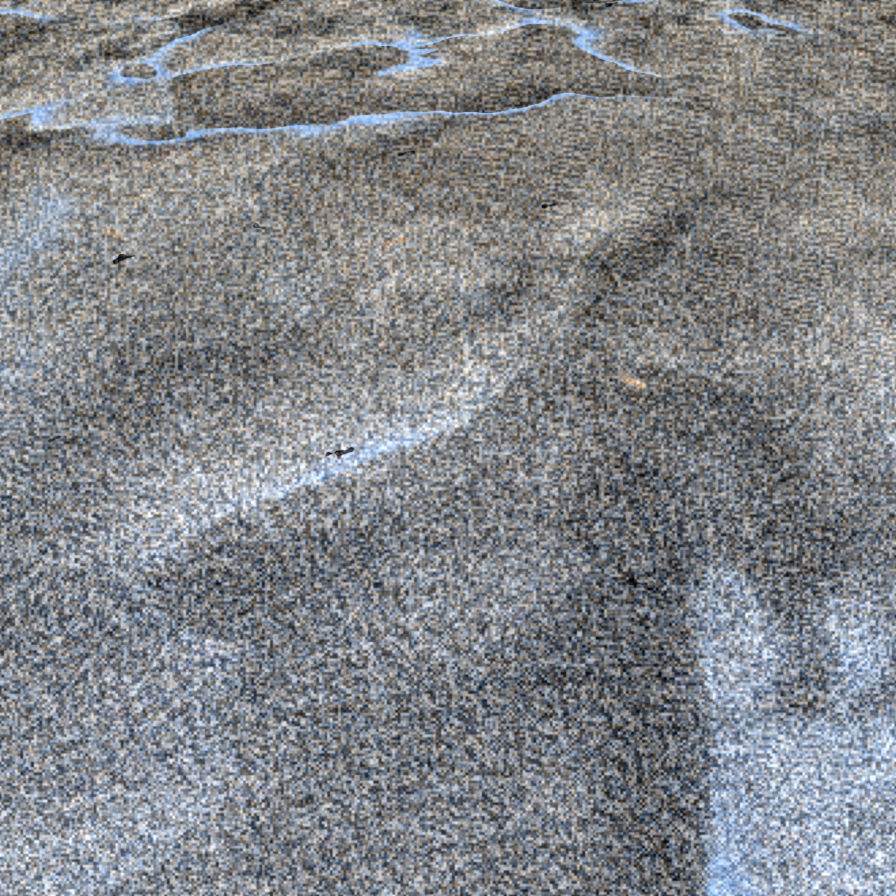
Give the GLSL for this texture, as a WebGL 2 fragment shader.

```glsl
#version 300 es
precision highp float;

// Wind-blown sand receding from the viewer, with sunlit crests and fine grain.
// Contours of warped noise on a perspective plane give sharp-edged ridges;
// screen-space noise adds the grains, and a loop scatters chips and twigs.

uniform vec2 u_resolution;
out vec4 fragColor;

const float HORIZON = 1.3;         // height at which the plane vanishes
const float DUNE_SCALE = 2.9;      // dunes per unit of ground
const float RIPPLE_SCALE = 2.3;    // small ridges relative to dunes
const float BASE_TONE = 0.515;
const float SLOPE_LIGHT = 0.75;
const float CREST_LIGHT = 0.17;
const float LEE_SHADE = 0.09;
const float GRAIN_CONTRAST = 0.50;
const float GRAIN_FREQ = 330.0;
const float GRAIN_TINT = 0.12;
const int DEBRIS_COUNT = 12;
const vec3 NEAR_TINT = vec3(0.97, 1.00, 1.05);
const vec3 FAR_TINT = vec3(1.03, 1.00, 0.95);
const vec3 GLINT_COLOR = vec3(0.66, 0.79, 0.98);
const vec3 CHIP_COLOR = vec3(0.76, 0.64, 0.51);
const vec3 TWIG_COLOR = vec3(0.14, 0.14, 0.15);

float hash(vec2 p) {
  return fract(sin(dot(p, vec2(127.1, 311.7))) * 43758.5);
}

float noise(vec2 p) {
  vec2 i = floor(p), f = fract(p);
  f = f * f * f * (f * (f * 6.0 - 15.0) + 10.0);
  float low = mix(hash(i), hash(i + vec2(1, 0)), f.x);
  float high = mix(hash(i + vec2(0, 1)), hash(i + vec2(1, 1)), f.x);
  return mix(low, high, f.y);
}

mat2 rotation(float a) {
  return mat2(cos(a), sin(a), -sin(a), cos(a));
}

// Dune field, stretched along the ridges and bent by a slower noise.
float duneHeight(vec2 p) {
  p = rotation(-0.5) * p * vec2(0.85, 1.0);
  p += 0.7 * vec2(noise(p * 0.9 + 7.3), noise(p * 0.9 + 31.7));
  return 0.74 * noise(p) + 0.20 * noise(p * 2.3 + 11.0)
       + 0.06 * noise(p * 5.7 + 23.0);
}

// A crest has a soft windward side and an abrupt lee side.
float crest(float s) {
  return s > 0.0 ? exp(-s / 0.085) : exp(s / 0.022);
}

float capsule(vec2 p, float halfLength, float radius) {
  p.x -= clamp(p.x, -halfLength, halfLength);
  return length(p) - radius;
}

void main() {
  vec2 uv = gl_FragCoord.xy / u_resolution.y;
  float pixel = 1.0 / u_resolution.y;

  // Ground plane in perspective
  float depth = 1.0 / (HORIZON - uv.y);
  vec2 ground = DUNE_SCALE * vec2((uv.x - 0.5) * depth, depth) + 4.0;
  float far = smoothstep(0.25, 0.95, uv.y);

  // Dunes: broad light, bright crests, dark lee slopes
  float height = duneHeight(ground);
  float slope = height - duneHeight(ground + vec2(0.12, -0.14));
  float s = height - 0.5;
  float patches = noise(ground * vec2(1.1, 0.9) + 53.0);
  float ridge = crest(s) * smoothstep(0.1, 0.6, patches);
  float lee = s < 0.0 ? exp(s / 0.13) * (1.0 - crest(s)) : 0.0;
  float ripple = crest(duneHeight(ground * RIPPLE_SCALE + 17.0) - 0.52);

  float tone = BASE_TONE + SLOPE_LIGHT * slope;
  tone += CREST_LIGHT * ridge - LEE_SHADE * lee;
  tone += 0.07 * (ripple - 0.25) + 0.07 * (patches - 0.5);

  // Rough, cluttered ground in the distance
  float clutter = noise(ground * vec2(5.0, 3.0) + 71.0);
  tone -= 0.16 * smoothstep(0.82, 1.0, uv.y) * smoothstep(0.55, 0.8, clutter);

  // Blue-white glints on parts of the crests
  vec3 color = tone * mix(NEAR_TINT, FAR_TINT, far);
  float glint = smoothstep(0.35, 0.9, ridge) * smoothstep(0.48, 0.70, patches);
  color = mix(color, GLINT_COLOR, 0.8 * glint);
  color += 0.03 * ridge * vec3(-1.0, 0.2, 1.6);

  // Scattered chips and twigs, smaller with distance
  for (int i = 0; i < DEBRIS_COUNT; i++) {
    float id = float(i);
    vec2 center = vec2(hash(vec2(id, 3.1)), hash(vec2(id, 8.7)));
    bool isChip = i < 4;
    if (!isChip) center.y = sqrt(center.y);
    float size = (0.4 + hash(vec2(id, 5.3))) * (HORIZON - center.y) * 0.016;
    vec2 p = rotation(0.7 * (hash(vec2(id, 6.9)) - 0.5)) * (uv - center);
    float d = capsule(p, size, 0.24 * size + 0.001);
    if (!isChip) d += 0.008 * (noise(uv * 140.0) - 0.4);
    float cover = 1.0 - smoothstep(-pixel, pixel, d);
    color = mix(color, isChip ? CHIP_COLOR : TWIG_COLOR, 0.85 * cover);
  }

  // Sand grains: two sizes of speckle and a warm-to-blue variation
  float fine = noise(uv * GRAIN_FREQ) - 0.5;
  float coarse = noise(uv * GRAIN_FREQ * 0.6 + 91.0) - 0.5;
  float hue = noise(uv * GRAIN_FREQ * 0.8 + 37.0) - 0.5;
  float contrast = GRAIN_CONTRAST * mix(1.0, 0.72, far) * (1.0 - 0.45 * glint);
  color += contrast * (fine + 0.6 * coarse);
  color += GRAIN_TINT * hue * vec3(1.0, 0.1, -1.0);

  fragColor = vec4(clamp(color, 0.0, 1.0), 1.0);
}
```
